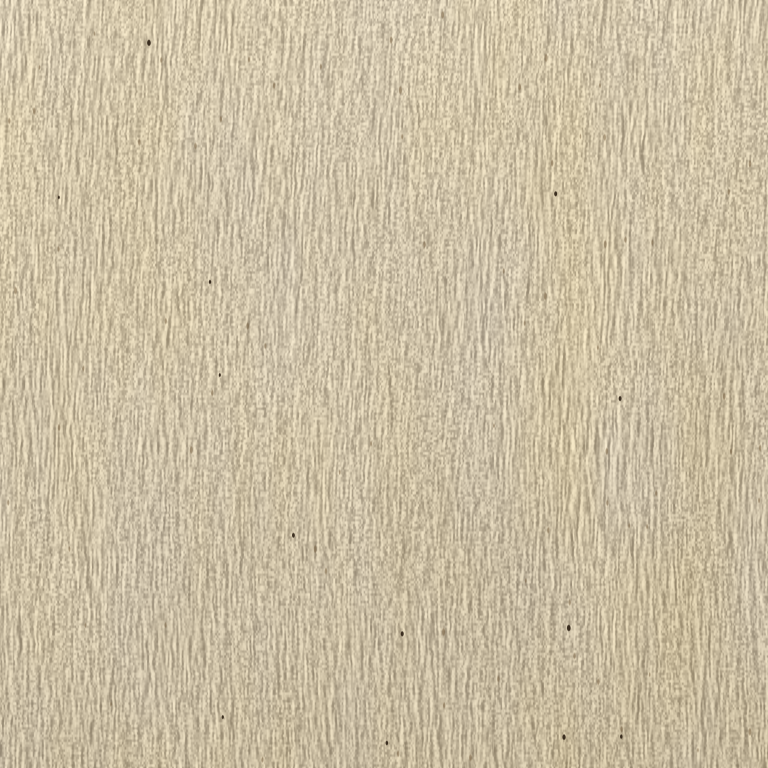
A WebGL 2 fragment shader for this texture:

```glsl
#version 300 es
precision highp float;

uniform vec2 u_resolution;
out vec4 fragColor;

const vec3 WOOD = vec3(0.809, 0.758, 0.651);
const vec3 TONE_TINT = vec3(1.0, 1.0, 0.93);    // colour direction of light and dark
const vec3 WARM_SHIFT = vec3(0.008, 0.0, -0.030);
const vec3 PORE_COLOR = vec3(0.18, 0.13, 0.08);
const vec3 FLECK_COLOR = vec3(0.47, 0.38, 0.26);

const vec2 FIBER_CELLS = vec2(420.0, 50.0);
const vec2 GRAIN_CELLS = vec2(480.0, 310.0);
const vec2 STRAND_CELLS = vec2(200.0, 24.0);
const vec2 CRACK_CELLS = vec2(230.0, 38.0);
const vec2 PATCH_CELLS = vec2(9.0, 4.0);
const float FIBER_DEPTH = 0.18;
const float GRAIN_DEPTH = 0.19;
const float STRAND_DEPTH = 0.07;
const float CRACK_DEPTH = 0.09;
const float PATCH_DEPTH = 0.024;
const float RELIEF_LIMIT = 0.22;                // brightest and darkest relief
const float LEAN = 0.022;
const float LIGHT_FALL = 0.05;

float hash(vec2 p) {
    vec3 q = fract(p.xyx * vec3(0.1031, 0.1030, 0.0973));
    q += dot(q, q.yzx + 33.33);
    return fract((q.x + q.y) * q.z);
}

// Value noise centred on zero
float noise(vec2 p) {
    vec2 cell = floor(p);
    vec2 f = fract(p);
    f = f * f * (3.0 - 2.0 * f);
    float low = mix(hash(cell), hash(cell + vec2(1.0, 0.0)), f.x);
    float high = mix(hash(cell + vec2(0.0, 1.0)), hash(cell + 1.0), f.x);
    return mix(low, high, f.y) - 0.5;
}

// Side-lit ridges: the slope of the noise across the fibres
float ridges(vec2 p) {
    vec2 side = vec2(0.65, 0.0);
    return noise(p + side) - noise(p - side);
}

// Bends the straight fibre direction: lean, slow waves, small wiggle
vec2 fiberSpace(vec2 uv) {
    float bend = LEAN * uv.y * uv.y;
    bend += 0.009 * noise(uv * vec2(4.0, 3.0) + 7.0);
    bend += 0.0015 * noise(uv * vec2(80.0, 75.0) + 31.0);
    return vec2(uv.x - bend + 1.0, uv.y + 1.0);
}

// Scattered upright ellipses, at most one per cell
float spots(vec2 uv, float cells, float chance, vec2 radius, float seed) {
    vec2 cell = floor(uv * cells);
    vec2 id = cell + seed;
    vec2 jitter = vec2(hash(id + 11.3), hash(id + 47.9));
    vec2 center = (cell + mix(vec2(0.25), vec2(0.75), jitter)) / cells;
    vec2 size = radius * mix(0.6, 1.2, hash(id + 83.1));
    float soft = 0.6 / (u_resolution.y * size.x);
    float d = length((uv - center) / size);
    float present = step(hash(id), chance);
    return present * (1.0 - smoothstep(1.0 - min(soft, 0.9), 1.0 + soft, d));
}

void main() {
    vec2 uv = gl_FragCoord.xy / u_resolution.y;
    vec2 p = fiberSpace(uv);

    // Fibre relief: long ridges and fine grain trade places
    float balance = 1.0 + 0.8 * noise(uv * vec2(24.0, 12.0) + 71.0);
    float relief = FIBER_DEPTH * balance * ridges(p * FIBER_CELLS);
    relief += STRAND_DEPTH * balance * ridges(p * STRAND_CELLS + 53.0);
    relief += GRAIN_DEPTH * (2.0 - balance) * noise(p * GRAIN_CELLS + 19.0);

    // Sparse thin cracks, each with a lit edge beside it
    float crackSlope = ridges(p * CRACK_CELLS + 27.0);
    relief -= CRACK_DEPTH * balance * smoothstep(0.35, 0.70, crackSlope);
    relief += 0.4 * CRACK_DEPTH * smoothstep(0.35, 0.70, -crackSlope);
    float tone = RELIEF_LIMIT * tanh(relief / RELIEF_LIMIT);
    tone -= 0.6 * tone * tone;

    // Broad shading and warm or cool stains
    tone += PATCH_DEPTH * noise(p * PATCH_CELLS + 5.0);
    tone += LIGHT_FALL * (uv.y - 0.5) - 0.015 * uv.x * (1.0 - uv.y);
    float warmth = noise(p * vec2(11.0, 5.0) + 90.0) + 0.5 * noise(p * vec2(38.0, 12.0) + 140.0);
    vec3 color = WOOD + TONE_TINT * tone + WARM_SHIFT * warmth;

    // Faint flecks and dark pores
    float flecks = spots(uv, 30.0, 0.07, vec2(0.0016, 0.0040), 200.0);
    float pores = spots(uv, 9.0, 0.13, vec2(0.0020, 0.0034), 300.0);
    color = mix(color, FLECK_COLOR, 0.55 * flecks);
    color = mix(color, PORE_COLOR, 0.92 * pores);

    fragColor = vec4(clamp(color, 0.0, 1.0), 1.0);
}
```
